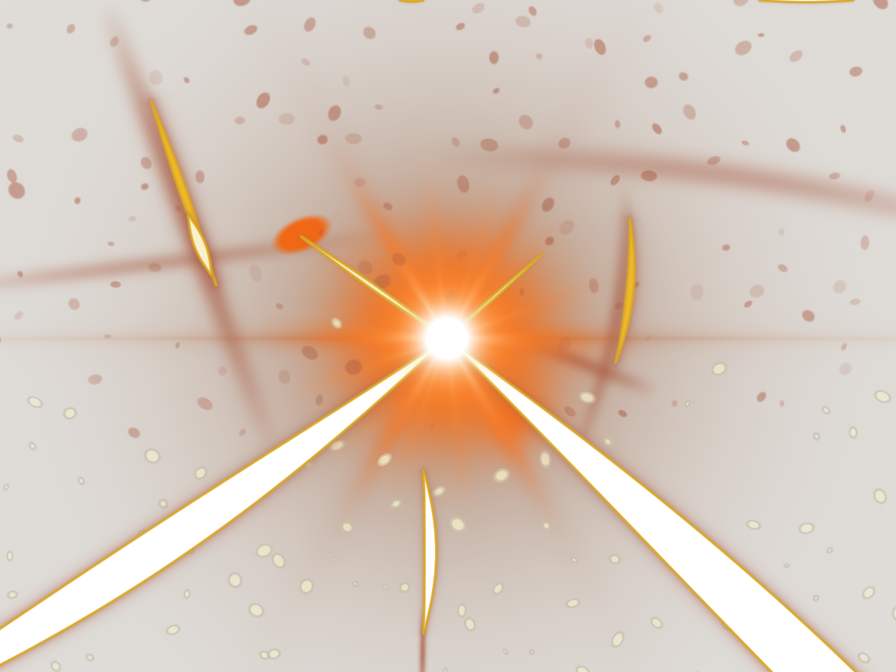
Reproduce this background procedurally as a WebGL 1 fragment shader.

```glsl
precision highp float;
// Burning star on pale paper grey, with curved white beams, rust veils and drifting specks.

uniform vec2 u_resolution;

#define CENTER vec2(0.665, 0.4965)
#define PAPER vec3(0.875, 0.865, 0.85)
#define UMBER vec3(0.71, 0.58, 0.50)
#define RUST vec3(0.66, 0.35, 0.25)
#define FLAME vec3(1.0, 0.40, 0.02)
#define GOLD vec3(0.93, 0.72, 0.16)
#define CREAM vec3(0.98, 0.95, 0.80)
#define WHITE vec3(1.0)
#define GLOW_RADIUS 0.158
#define HAZE_RADIUS 0.34
#define SPECK_CELL 0.095
#define SPECK_DENSITY 0.62

const float PI = 3.14159;

float hash(vec2 p) {
  return fract(sin(dot(p, vec2(12.9898, 78.233))) * 43758.5453);
}

mat2 rotation(float a) {
  float c = cos(a), s = sin(a);
  return mat2(c, -s, s, c);
}

// Position along a bowed chord (x), signed offset from it (y), overshoot past its ends (z).
vec3 chord(vec2 p, vec2 a, vec2 b, float bow) {
  vec2 axis = b - a;
  float len = length(axis);
  float t = dot(p - a, axis) / (len * len);
  float along = clamp(t, 0.0, 1.0);
  float side = dot(p - a, vec2(-axis.y, axis.x)) / len;
  return vec3(along, side - bow * 4.0 * along * (1.0 - along), abs(t - along) * len);
}

// Distance to a blade whose half width follows a sine; reach PI closes both tips.
float blade(vec2 p, vec2 a, vec2 b, float bow, float swell, float reach) {
  vec3 k = chord(p, a, b, bow);
  return abs(k.y) - swell * sin(reach * k.x) + k.z;
}

// Scorched halo, gold rim and bright core around a distance field.
vec3 burn(vec3 col, float d, vec3 core, float halo) {
  col = mix(col, RUST, 0.55 * exp(-max(d, 0.0) / halo));
  col = mix(col, GOLD * 0.92, smoothstep(0.004, 0.0, d));
  return mix(col, core, smoothstep(0.0, -0.003, d));
}

// Soft stain along a bowed chord, fading at both ends.
vec3 veil(vec3 col, vec2 p, vec2 a, vec2 b, float bow, float width, float amount) {
  vec3 k = chord(p, a, b, bow);
  float fade = sin(PI * k.x) * step(k.z, 0.0001);
  return mix(col, RUST, amount * fade * exp(-k.y * k.y / (width * width)));
}

// Scattered oval specks: rusty above, pale with grey rims below.
vec3 specks(vec3 col, vec2 p, float seed) {
  vec2 cell = floor(p / SPECK_CELL);
  vec2 id = cell + seed;
  vec2 jitter = vec2(hash(id), hash(id + 7.3)) - 0.5;
  vec2 home = (cell + 0.5 + 0.6 * jitter) * SPECK_CELL;
  float size = mix(0.005, 0.014, hash(id + 3.1));
  vec2 q = rotation(hash(id + 5.7) * PI) * (p - home);
  float d = length(q * vec2(1.0, mix(1.1, 1.7, hash(id + 9.2)))) - size;
  float alive = step(hash(id + 1.9), SPECK_DENSITY);
  float pale = step(home.y + 0.25 * (hash(id + 4.4) - 0.5), 0.40);
  float fill = smoothstep(0.002, -0.003, d) * alive;
  float heart = smoothstep(-0.001, -0.006, d);
  float near = exp(-3.0 * length(home - CENTER));
  vec3 light = mix(vec3(0.64, 0.65, 0.58), CREAM, max(heart, near));
  float strength = mix(0.12 + 0.4 * hash(id + 6.6), 0.45 + 0.5 * near, pale);
  return mix(col, mix(RUST, light, pale), fill * strength);
}

void main() {
  vec2 p = gl_FragCoord.xy / u_resolution.y;
  vec2 v = p - CENTER;
  float r = length(v);
  float angle = atan(v.y, v.x);

  // Paper, haze and soft stains
  vec3 col = mix(PAPER, UMBER, exp(-r * r / (HAZE_RADIUS * HAZE_RADIUS)));
  col = veil(col, p, vec2(0.155, 1.0), vec2(0.41, 0.32), 0.0, 0.018, 0.6);
  col = veil(col, p, vec2(-0.08, 0.57), vec2(0.58, 0.65), 0.0, 0.014, 0.4);
  col = veil(col, p, vec2(0.64, 0.765), vec2(1.5, 0.65), 0.033, 0.021, 0.4);
  col = veil(col, p, vec2(0.93, 0.73), vec2(0.85, 0.31), 0.025, 0.012, 0.5);
  col = veil(col, p, vec2(0.74, 0.51), vec2(0.98, 0.415), 0.0, 0.013, 0.6);
  col = veil(col, p, vec2(0.63, 0.10), vec2(0.628, -0.04), 0.0, 0.005, 0.7);

  // Star glow, spikes and horizontal flare
  float spikes = pow(0.5 + 0.5 * cos(6.0 * angle), 14.0);
  float fine = pow(0.5 + 0.5 * cos(14.0 * angle + 1.5), 6.0);
  col = mix(col, RUST, 0.35 * spikes * exp(-r / 0.17));
  float flare = exp(-abs(v.y) / 0.007) * exp(-abs(v.x) / 0.30);
  col = mix(col, vec3(0.72, 0.38, 0.18), 0.75 * flare);
  float reach = r * (1.0 - 0.18 * spikes - 0.06 * fine) / GLOW_RADIUS;
  col = mix(col, FLAME, exp(-reach * reach * reach));
  col = mix(col, FLAME, 0.65 * exp(-dot(p - vec2(0.765, 0.38), p - vec2(0.765, 0.38)) / 0.0018));
  col = mix(col, CREAM, 0.55 * (0.4 * fine + spikes) * exp(-r / 0.07));

  // Ember at the tip of the upper left ray
  vec2 ember = rotation(0.42) * (p - vec2(0.449, 0.651)) / vec2(0.047, 0.025);
  col = mix(col, mix(RUST, FLAME, 0.85), 0.95 * smoothstep(1.1, 0.65, length(ember)));

  for (int i = 0; i < 2; i++) {
    col = specks(col, p + float(i) * 0.043, float(i) * 31.0 + 2.0);
  }

  // Gold slivers and thin rays
  col = burn(col, blade(p, vec2(0.225, 0.85), vec2(0.322, 0.575), 0.0, 0.005, PI), GOLD, 0.009);
  col = burn(col, blade(p, vec2(0.28, 0.68), vec2(0.315, 0.59), 0.0, 0.008, PI), CREAM, 0.004);
  col = burn(col, blade(p, vec2(0.937, 0.675), vec2(0.916, 0.46), 0.011, 0.005, PI), GOLD, 0.008);
  col = burn(col, blade(p, CENTER, vec2(0.448, 0.648), 0.0, 0.0035, PI), CREAM, 0.002);
  col = burn(col, blade(p, CENTER, vec2(0.807, 0.622), 0.0, 0.002, PI), CREAM, 0.002);

  // White blades, sweeping beams and glints on the top edge
  col = burn(col, blade(p, vec2(0.63, 0.30), vec2(0.63, 0.057), 0.0105, 0.0085, PI), WHITE, 0.004);
  col = burn(col, blade(p, CENTER, vec2(-0.07, -0.005), 0.016, 0.03, 2.5), WHITE, 0.007);
  col = burn(col, blade(p, CENTER, vec2(1.31, -0.10), 0.010, 0.045, 1.6), WHITE, 0.007);
  col = burn(col, blade(p, vec2(1.13, 1.0), vec2(1.27, 1.0), 0.0, 0.003, PI), WHITE, 0.002);
  col = burn(col, blade(p, vec2(0.595, 1.0), vec2(0.63, 1.0), 0.0, 0.002, PI), GOLD, 0.002);

  // White-hot core
  col = mix(col, vec3(1.0, 0.86, 0.55), 0.6 * exp(-r * r / 0.0055));
  col = mix(col, WHITE, min(1.0, 1.7 * exp(-r * r / 0.0017)));
  gl_FragColor = vec4(col, 1.0);
}
```
